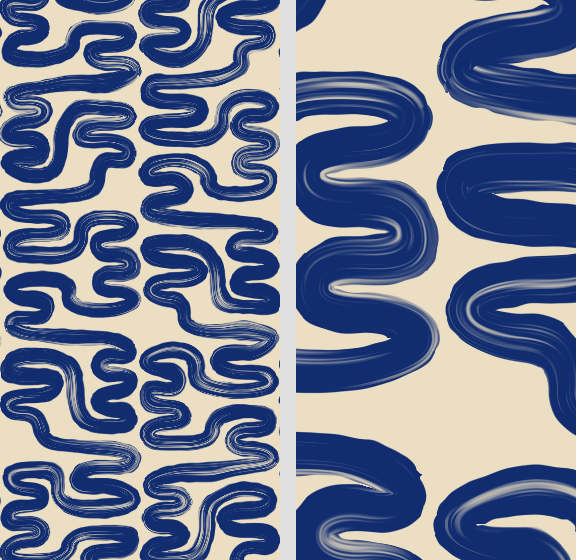
Left, the full canvas; right, a detail of the centre.
Give the GLSL for this pattern, as a WebGL 2 fragment shader.

```glsl
#version 300 es
precision highp float;
// Meandering navy dry-brush strokes folded into two staggered columns on cream.

uniform vec2 u_resolution;
out vec4 outColor;

const vec3 CREAM = vec3(0.92, 0.87, 0.76);
const vec3 NAVY = vec3(0.065, 0.175, 0.44);
const float HALF_WIDTH = 0.055;   // of the stroke, in column widths
const float CELL_HEIGHT = 1.797;
const float LEFT = 0.06;
const float RIGHT = 0.94;

// Groups of switchbacks: odd row end x, even row end x, first row y, row step.
const vec4 FOLDS[9] = vec4[9](
  vec4(0.32, LEFT, 0.18, 0.124), vec4(0.455, RIGHT, 0.672, -0.49),
  vec4(0.585, RIGHT, 0.315, 0.135), vec4(0.70, LEFT, 0.585, 0.24),
  vec4(0.44, LEFT, 0.969, 0.146), vec4(0.575, RIGHT, 1.26, -0.29),
  vec4(0.70, RIGHT, 1.104, 0.13), vec4(0.49, LEFT, 1.646, -0.23),
  vec4(0.34, LEFT, 1.552, 0.135));

float hash(vec2 p) {
  return fract(sin(dot(p, vec2(127.1, 311.7))) * 43758.5453);
}

float noise(vec2 p) {
  vec2 i = floor(p), f = fract(p);
  f = f * f * (3.0 - 2.0 * f);
  return mix(mix(hash(i), hash(i + vec2(1, 0)), f.x),
             mix(hash(i + vec2(0, 1)), hash(i + vec2(1, 1)), f.x), f.y);
}

vec2 bezier(vec2 a, vec2 b, vec2 c, float t) {
  return mix(mix(a, b, t), mix(b, c, t), t);
}

// Nearest point on a quadratic curve: distance, signed offset, parameter.
vec3 curveHit(vec2 p, vec2 a, vec2 b, vec2 c) {
  float t = 0.0, nearest = 1e9;
  for (int i = 0; i <= 4; i++) {
    float u = float(i) / 4.0;
    float d = distance(p, bezier(a, b, c, u));
    if (d < nearest) { nearest = d; t = u; }
  }
  vec2 slope;
  for (int i = 0; i < 4; i++) {
    slope = 2.0 * mix(b - a, c - b, t);
    t = clamp(t + dot(p - bezier(a, b, c, t), slope) / dot(slope, slope), 0.0, 1.0);
  }
  slope = mix(b - a, c - b, t);
  vec2 away = p - bezier(a, b, c, t);
  float d = length(away);
  return vec3(d, d * sign(slope.x * away.y - slope.y * away.x), t);
}

// Adds one control point to the smooth path and keeps the closest hit.
void extendPath(vec2 p, vec2 c, inout vec2 a, inout vec2 b, inout float along, inout vec3 best) {
  vec2 start = 0.5 * (a + b), end = 0.5 * (b + c);
  float span = distance(start, b) + distance(b, end);
  vec2 reach = max(abs(start - b), abs(end - b)) + 1.6 * HALF_WIDTH;
  if (all(lessThan(abs(p - b), reach))) {
    vec3 hit = curveHit(p, start, b, end);
    if (hit.x < best.x) best = vec3(hit.xy, along + hit.z * span);
  }
  along += span;
  a = b;
  b = c;
}

// Walks the folded path of one cell.
void traceCell(vec2 p, vec2 cell, inout vec3 best) {
  float along = 37.0 * hash(cell) + 20.0;
  vec2 a = vec2(RIGHT, 1.687 - CELL_HEIGHT), b = vec2(RIGHT, 0.02);
  extendPath(p, vec2(LEFT, 0.06), a, b, along, best);
  for (int g = 0; g < 9; g++) {
    vec4 fold = FOLDS[g];
    int rows = g % 6 == 0 ? 4 : 2;
    for (int r = 0; r < rows; r++) {
      float y = fold.z + fold.w * float(r);
      float wobble = 0.03 * (hash(cell * 7.0 + vec2(g, r)) - 0.5);
      float x = r % 2 == 0 ? fold.x + wobble : fold.y;
      extendPath(p, vec2(b.x, y), a, b, along, best);
      extendPath(p, vec2(x, y), a, b, along, best);
    }
  }
  extendPath(p, vec2(LEFT, CELL_HEIGHT + 0.02), a, b, along, best);
}

// Ink cover with ragged edges and bristle streaks along the stroke.
float brushInk(vec3 hit, float soft) {
  float across = hit.y / HALF_WIDTH, along = hit.z;
  float bristle = 0.55 * noise(vec2(along * 3.0, across * 5.0 + 40.0))
                + 0.45 * noise(vec2(along * 8.0, across * 12.0 + 90.0));
  float dryness = noise(vec2(along * 1.7, across * 1.2 + 7.0));
  float streak = smoothstep(0.52, 1.02, bristle + 0.65 * (dryness - 0.5));
  float width = HALF_WIDTH * (0.93 + 0.14 * noise(vec2(along * 2.5, 3.0)));
  float ragged = 0.009 * (noise(vec2(along * 24.0, across * 3.0 + 60.0)) - 0.5);
  float cover = 1.0 - smoothstep(-soft, soft, hit.x + ragged - width);
  return cover * (1.0 - 0.85 * streak);
}

void main() {
  float pixel = 2.0 / u_resolution.x;
  vec2 p = vec2(gl_FragCoord.x, u_resolution.y - gl_FragCoord.y) * pixel;
  // Hand-drawn sway
  p += 0.05 * (vec2(noise(p * 4.0 + 11.0), noise(p * 4.0 + 53.0)) - 0.5);

  // Staggered columns, every other cell mirrored
  float column = floor(p.x);
  float y = p.y - 0.575 - 0.96 * column;
  float middle = floor(y / CELL_HEIGHT);
  vec3 best = vec3(1e3);
  for (float k = -1.0; k <= 1.0; k++) {
    vec2 cell = vec2(column, middle + k);
    vec2 q = vec2(p.x - column, y - cell.y * CELL_HEIGHT);
    if (q.y < -0.15 || q.y > CELL_HEIGHT + 0.15) continue;
    if (mod(cell.x + cell.y, 2.0) > 0.5) q.x = 1.0 - q.x;
    traceCell(q, cell, best);
  }
  outColor = vec4(mix(CREAM, NAVY, brushInk(best, 0.8 * pixel)), 1.0);
}
```
